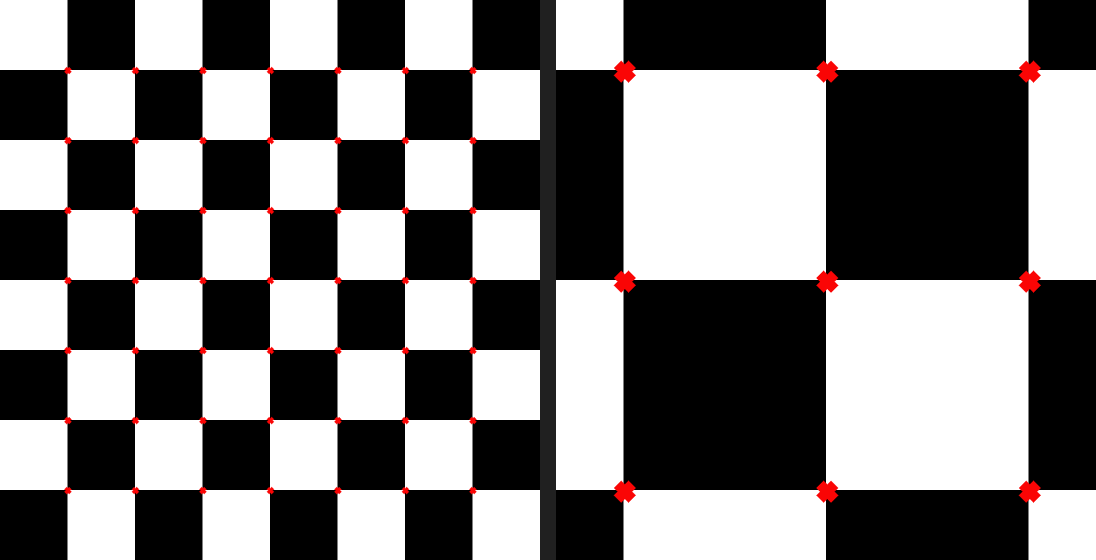
Left: the whole. Right: its middle third, enlarged.
A WebGL 1 fragment shader for this pattern:

```glsl
precision highp float;
// An 8 by 8 black and white checkerboard with a small red diagonal cross on
// every inner corner. The board is a product of two box-filtered square waves;
// the crosses are distance functions repeated around the nearest corner.

uniform vec2 u_resolution;

#define CELLS 8.0                           // cells across and down
#define ARM_LENGTH 0.0062                   // cross sizes, in canvas heights
#define ARM_HALF_WIDTH 0.0031
#define MARK_OFFSET vec2(0.0008, -0.0010)   // cross centre from the corner
#define DARK vec3(0.0)
#define LIGHT vec3(1.0)
#define MARK_COLOR vec3(0.98, 0.02, 0.02)

// Signed distance to a box centred on the origin.
float boxDistance(vec2 p, vec2 halfSize) {
    vec2 d = abs(p) - halfSize;
    return length(max(d, 0.0)) + min(max(d.x, d.y), 0.0);
}

// Signed distance to a cross with arms along the diagonals.
float diagonalCross(vec2 p) {
    vec2 q = abs(vec2(p.x + p.y, p.x - p.y) * sqrt(0.5));
    q = vec2(max(q.x, q.y), min(q.x, q.y));
    return boxDistance(q, vec2(ARM_LENGTH, ARM_HALF_WIDTH));
}

void main() {
    vec2 cell = gl_FragCoord.xy / u_resolution * CELLS;
    vec2 corner = floor(cell + 0.5);
    vec2 fromCorner = (cell - corner) * u_resolution / CELLS;  // in pixels

    // Checkerboard: each wave is +1 or -1, averaged over the pixel at edges
    vec2 parity = 1.0 - 2.0 * mod(corner, 2.0);
    vec2 wave = parity * clamp(2.0 * fromCorner, -1.0, 1.0);
    vec3 color = mix(DARK, LIGHT, 0.5 - 0.5 * wave.x * wave.y);

    // Crosses on the inner corners only
    vec2 inner = step(0.5, corner) * step(corner, vec2(CELLS - 0.5));
    float dist = diagonalCross(fromCorner / u_resolution.y - MARK_OFFSET);
    float mark = clamp(0.5 - dist * u_resolution.y, 0.0, 1.0);
    color = mix(color, MARK_COLOR, mark * inner.x * inner.y);

    gl_FragColor = vec4(color, 1.0);
}
```
